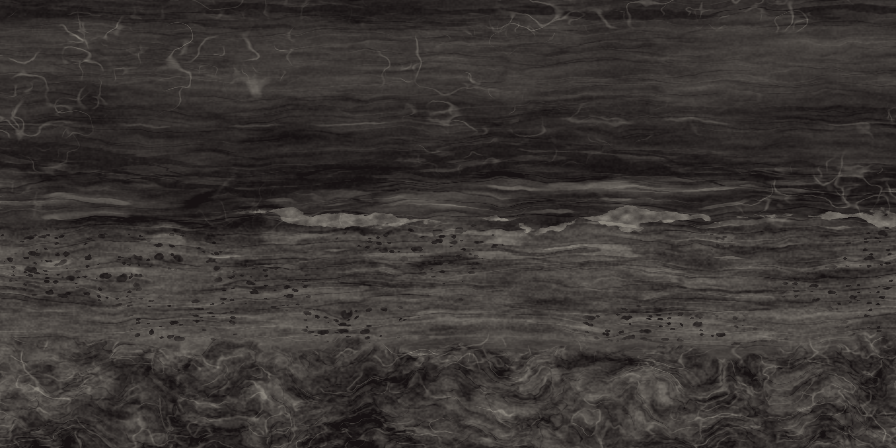
A Shadertoy shader for this texture:

```glsl
// Dark layered travertine: horizontal strata, black seams, a pale crust, pits and a broken base

const vec3 SHADOW = vec3(0.085, 0.068, 0.070);
const vec3 PALE = vec3(0.520, 0.500, 0.468);

float hash(vec2 p) {
    vec3 q = fract(p.xyx * vec3(0.1031, 0.1030, 0.0973));
    q += dot(q, q.yzx + 33.33);
    return fract((q.x + q.y) * q.z);
}

float noise(vec2 p) {
    vec2 i = floor(p), f = fract(p);
    f = f * f * (3.0 - 2.0 * f);
    return mix(mix(hash(i), hash(i + vec2(1, 0)), f.x),
               mix(hash(i + vec2(0, 1)), hash(i + vec2(1, 1)), f.x), f.y);
}

float fbm(vec2 p) {
    float sum = 0.0, amp = 0.5;
    for (int i = 0; i < 5; i++) {
        sum += amp * noise(p);
        p = mat2(1.98, 0.16, -0.16, 1.98) * p + 17.3;
        amp *= 0.5;
    }
    return sum / 0.97;
}

// Soft-edged interval
float band(float v, float lo, float hi, float soft) {
    return smoothstep(lo - soft, lo + soft, v) * (1.0 - smoothstep(hi - soft, hi + soft, v));
}

// Thin line where v crosses zero
float line(float v, float width) {
    return 1.0 - smoothstep(0.0, width, abs(v));
}

// Broken filaments along noise contours, kept only in patches
float filaments(vec2 p, vec2 scale, float width, float rarity) {
    float sum = 0.0;
    for (int i = 0; i < 3; i++) {
        vec2 s = p + 3.7 * float(i);
        float contour = noise(s * scale) + 0.35 * noise(s * scale * 2.3) - 0.67;
        float patches = smoothstep(rarity, rarity + 0.2, noise(s * scale * vec2(0.9, 0.7) + 51.0));
        sum = max(sum, line(contour, width) * patches);
    }
    return sum;
}

// Scattered flat dark holes, one candidate per cell
float pits(vec2 p, vec2 cells, float chance) {
    vec2 g = p * cells, id = floor(g);
    vec2 centre = 0.3 + 0.4 * vec2(hash(id + 3.1), hash(id + 8.7));
    float radius = mix(0.12, 0.36, hash(id + 5.3));
    float d = length(fract(g) - centre) + 0.3 * (noise(p * 130.0) - 0.5);
    return (1.0 - smoothstep(radius * 0.6, radius, d)) * step(hash(id), chance);
}

// Ragged dark seam of varying thickness around a height offset d
float seam(vec2 p, float d, float thickness) {
    float swell = thickness * smoothstep(0.3, 0.75, noise(p * vec2(4.5, 2.0) + 9.0));
    float ragged = d + 0.05 * (fbm(p * vec2(9.0, 40.0)) - 0.5);
    return 1.0 - smoothstep(swell * 0.6, swell + 0.003, abs(ragged));
}

// Broad light and dark layers from bottom to top
float layerTone(float y) {
    float tone = 0.172;
    tone += 0.060 * band(y, 0.78, 0.95, 0.035);
    tone += 0.030 * band(y, 0.53, 0.61, 0.02);
    tone += 0.100 * band(y, 0.22, 0.49, 0.03);
    tone += 0.030 * band(y, 0.23, 0.33, 0.04);
    tone += 0.050 * band(y, -0.1, 0.22, 0.03);
    return tone;
}

// Swirled fragments, contour bands and pale crusts, for the base
float brokenTone(vec2 p) {
    vec2 w = p + 0.12 * (vec2(fbm(p * 7.0), fbm(p * 7.0 + 21.0)) - 0.5);
    float cloud = fbm(w * vec2(5.0, 10.0));
    float swirl = fbm(w * vec2(20.0, 48.0) + cloud * 3.0);
    float contour = sin(cloud * 90.0 + swirl * 9.0);
    float threads = filaments(w, vec2(13.0, 30.0), 0.07, 0.45);
    float cracks = filaments(w + 9.0, vec2(18.0, 38.0), 0.07, 0.5);
    return 0.27 * (cloud - 0.5) + 0.34 * (swirl - 0.5) + 0.02 * contour
         + 0.11 * threads - 0.06 * cracks;
}

void mainImage(out vec4 fragColor, in vec2 fragCoord) {
    vec2 p = fragCoord / iResolution.y;

    // Bend the strata gently
    vec2 q = p;
    q.y += 0.050 * (fbm(p * vec2(1.8, 4.0)) - 0.5);
    q.y += 0.030 * (fbm(p * vec2(9.0, 15.0)) - 0.5);
    float base = 1.0 - smoothstep(-0.008, 0.008, p.y - 0.23 - 0.15 * (fbm(p * vec2(6.0, 8.0)) - 0.5));
    float middle = band(q.y, 0.24, 0.50, 0.02);
    float tone = layerTone(q.y);

    // Laminations, strongest in the middle
    float coarse = fbm(q * vec2(2.2, 38.0)) - 0.5;
    float fine = fbm(q * vec2(9.0, 95.0) + 5.0) - 0.5;
    float strength = mix(0.5, 1.0, band(q.y, 0.24, 0.62, 0.03)) * (1.0 - 0.8 * base);
    tone += strength * (0.15 * coarse + 0.25 * fine);
    tone -= strength * 0.07 * filaments(q, vec2(3.0, 40.0), 0.07, 0.4);
    tone += strength * 0.06 * filaments(q + 8.0, vec2(4.0, 50.0), 0.07, 0.45);
    tone += 0.10 * (fbm(p * vec2(5.0, 8.0) + 31.0) - 0.5);
    tone += base * brokenTone(p);

    // Black seams near the top and above the middle
    float wave = 0.62 + 0.03 * sin(5.0 * p.x + 1.9);
    float dark = 0.8 * seam(p + 7.0, p.y - 0.975, 0.010);
    for (int i = 0; i < 4; i++) {
        float k = float(i);
        dark = max(dark, (1.0 - 0.12 * k) * seam(p + 4.0 * k, p.y - wave - 0.017 * (k - 1.0), 0.011 - 0.002 * k));
    }
    tone = mix(tone, 0.10, 0.85 * dark);

    // Pits, gathered in clusters
    float holes = max(pits(q, vec2(24.0, 55.0), 0.4), pits(q + 2.7, vec2(43.0, 95.0), 0.35));
    holes *= smoothstep(0.42, 0.62, noise(p * vec2(5.0, 11.0) + 12.0));
    tone = mix(tone, 0.12, 0.85 * holes * middle);

    // Pale ragged crust
    float crustHeight = 0.508 + 0.010 * sin(4.0 * p.x) + 0.07 * (fbm(p * vec2(10.0, 14.0)) - 0.5);
    float crustWidth = 0.015 * smoothstep(0.3, 0.7, noise(p * vec2(7.0, 3.0) + 2.0));
    float frayed = abs(p.y - crustHeight) + 0.03 * (fbm(p * vec2(28.0, 60.0)) - 0.5);
    float crust = 1.0 - smoothstep(crustWidth, crustWidth + 0.004, frayed);
    crust *= smoothstep(0.45, 0.6, p.x);
    tone = mix(tone, 0.40 + 0.40 * (fbm(p * vec2(40.0, 70.0)) - 0.5), 0.9 * crust);

    // Thin level streaks and a broken ripple
    float streaks = smoothstep(0.74, 0.86, noise(q * vec2(8.0, 85.0) + 60.0));
    tone += 0.12 * streaks * band(q.y, 0.40, 0.60, 0.03);
    float ripple = q.y - 0.725 - 0.03 * (fbm(p * vec2(9.0, 16.0)) - 0.5);
    tone += 0.10 * line(ripple, 0.005) * smoothstep(0.4, 0.6, noise(p * vec2(9.0, 2.0)));

    // Short mineral scratches and grain
    vec2 w = p + 0.03 * vec2(fbm(p * 14.0), fbm(p * 14.0 + 40.0));
    float region = smoothstep(0.4, 0.65, noise(p * vec2(4.0, 7.0) + 23.0)) * (1.0 - middle);
    tone += 0.13 * region * filaments(w, vec2(11.0, 19.0), 0.04, 0.62);
    tone += 0.10 * region * filaments(w + 5.0, vec2(24.0, 32.0), 0.07, 0.7);
    float grain = noise(p * vec2(110.0, 190.0)) + noise(p * vec2(230.0, 250.0)) - 1.0;
    tone += mix(0.028, 0.060, max(middle, base)) * grain;

    float light = clamp((tone - SHADOW.r) / (PALE.r - SHADOW.r), 0.0, 1.0);
    fragColor = vec4(mix(SHADOW, PALE, light), 1.0);
}
```
